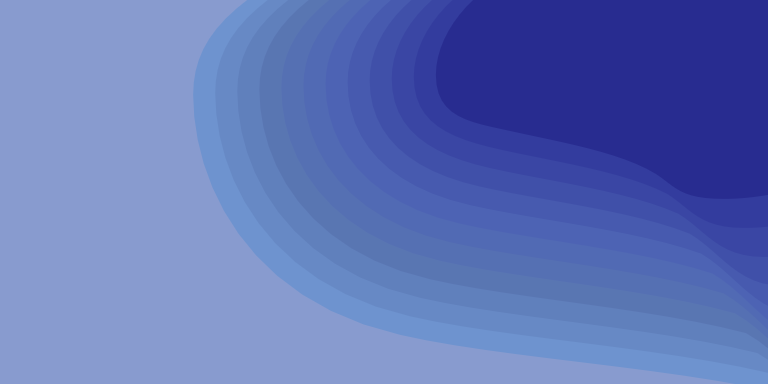
A WebGL 2 fragment shader for this background:

```glsl
#version 300 es
precision highp float;
// Nested flowing blue bands that sink into a dark pool at the upper right.
// Two smooth Bezier outlines are blended step by step; each blended outline
// is filled over the last one, using its signed distance for a soft edge.

uniform vec2 u_resolution;
out vec4 fragColor;

const int LAYERS = 12;   // filled outlines, outermost first
const int CURVES = 5;    // cubic pieces per outline
const int STEPS = 12;    // straight pieces per cubic

const vec3 BACKDROP = vec3(0.533, 0.608, 0.812);
const vec3 SKY      = vec3(0.430, 0.576, 0.810);
const vec3 STEEL    = vec3(0.350, 0.462, 0.700);
const vec3 COBALT   = vec3(0.302, 0.390, 0.706);
const vec3 INDIGO   = vec3(0.200, 0.235, 0.620);
const vec3 DEEP     = vec3(0.157, 0.173, 0.565);

// Control points in units of the canvas height; neighbours share end points.
const vec2 OUTER[16] = vec2[16](
    vec2(0.766, 1.078), vec2(0.578, 0.974), vec2(0.503, 0.883),
    vec2(0.503, 0.753), vec2(0.503, 0.531), vec2(0.638, 0.219),
    vec2(1.042, 0.128), vec2(1.302, 0.068), vec2(1.719, 0.047),
    vec2(2.031, -0.023), vec2(2.188, -0.107), vec2(2.318, -0.349),
    vec2(2.453, -0.349), vec2(2.500, -0.349), vec2(2.552, -0.344),
    vec2(2.630, -0.328));
const vec2 INNER[16] = vec2[16](
    vec2(1.302, 1.052), vec2(1.203, 0.995), vec2(1.135, 0.896),
    vec2(1.135, 0.805), vec2(1.135, 0.693), vec2(1.224, 0.682),
    vec2(1.328, 0.659), vec2(1.458, 0.630), vec2(1.615, 0.604),
    vec2(1.708, 0.547), vec2(1.760, 0.513), vec2(1.771, 0.482),
    vec2(1.885, 0.482), vec2(1.932, 0.482), vec2(1.979, 0.487),
    vec2(2.057, 0.503));

vec2 controlPoint(int index, float blend) {
    return mix(OUTER[index], INNER[index], blend);
}

vec2 cubic(vec2 a, vec2 b, vec2 c, vec2 d, float t) {
    float s = 1.0 - t;
    return s * s * s * a + 3.0 * s * t * (s * b + t * c) + t * t * t * d;
}

float segmentDistance(vec2 p, vec2 a, vec2 b) {
    vec2 ap = p - a, ab = b - a;
    return length(ap - ab * clamp(dot(ap, ab) / dot(ab, ab), 0.0, 1.0));
}

// True when a ray from p towards the left meets the segment.
bool crossesLeft(vec2 p, vec2 a, vec2 b) {
    if ((a.y > p.y) == (b.y > p.y)) return false;
    return a.x + (b.x - a.x) * (p.y - a.y) / (b.y - a.y) < p.x;
}

// Signed distance to a blended outline, negative on its right-hand side.
float outlineDistance(vec2 p, float blend) {
    float nearest = 1e3;
    bool inside = false;
    for (int i = 0; i < CURVES; i++) {
        vec2 a = controlPoint(3 * i, blend);
        vec2 b = controlPoint(3 * i + 1, blend);
        vec2 c = controlPoint(3 * i + 2, blend);
        vec2 d = controlPoint(3 * i + 3, blend);
        vec2 previous = a;
        for (int j = 1; j <= STEPS; j++) {
            vec2 next = cubic(a, b, c, d, float(j) / float(STEPS));
            nearest = min(nearest, segmentDistance(p, previous, next));
            if (crossesLeft(p, previous, next)) inside = !inside;
            previous = next;
        }
    }
    return inside ? -nearest : nearest;
}

// Colour ramp from the outermost band to the pool.
vec3 bandColor(float layer) {
    vec3 color = mix(SKY, STEEL, clamp(layer / 3.0, 0.0, 1.0));
    color = mix(color, COBALT, clamp((layer - 3.0) / 3.0, 0.0, 1.0));
    color = mix(color, INDIGO, clamp((layer - 6.0) / 4.0, 0.0, 1.0));
    return mix(color, DEEP, clamp(layer - 10.0, 0.0, 1.0));
}

void main() {
    vec2 p = gl_FragCoord.xy / u_resolution.y;
    vec3 color = BACKDROP;
    for (int i = 0; i < LAYERS; i++) {
        float layer = float(i);
        float dist = outlineDistance(p, layer / float(LAYERS - 1));
        float coverage = clamp(0.5 - dist * u_resolution.y, 0.0, 1.0);
        if (coverage <= 0.0) break;   // the outlines are nested
        color = mix(color, bandColor(layer), coverage);
    }
    fragColor = vec4(color, 1.0);
}
```
